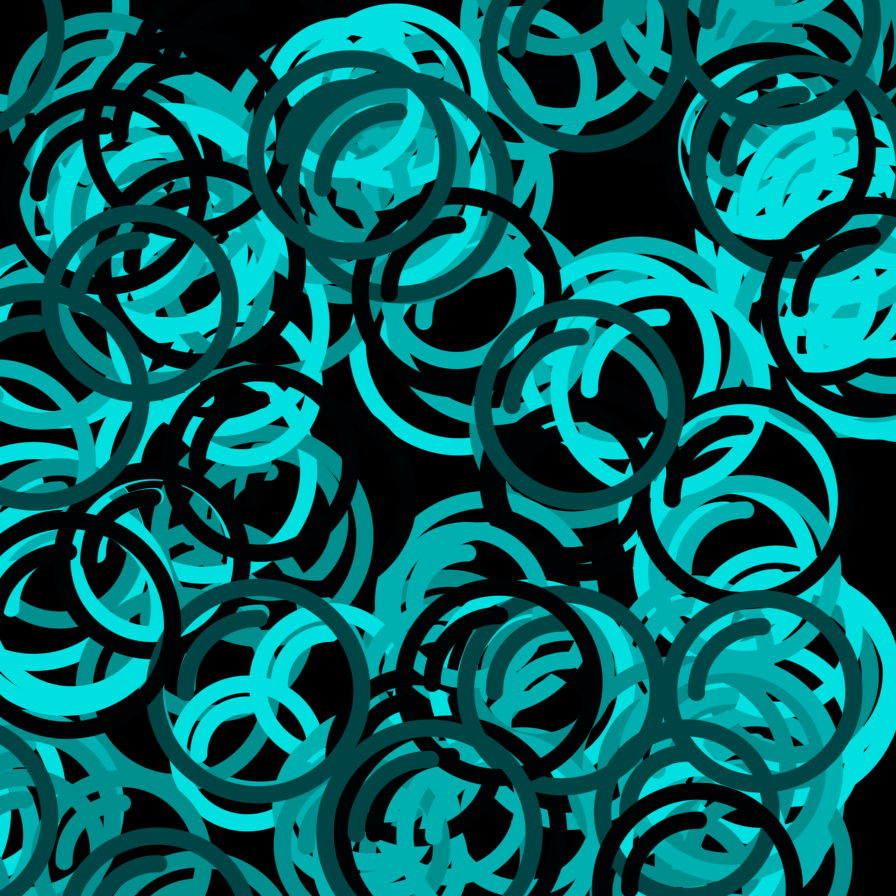
Write a three.js fragment shader that draws this pattern.

```glsl
// Heaps of thin cyan bubbles, each a ring with a highlight arc, overlaid by dark and black ones.
#define UNDER_COUNT 130
#define TOP_COUNT 28
#define STROKE 0.0192
#define EDGE 0.0010
#define RADIUS_MIN 0.076
#define RADIUS_MAX 0.121
#define SPREAD 0.095
#define JITTER 0.20
#define GLINT_RADIUS 0.70
#define GLINT_HALF_ANGLE 0.80
#define DARK_SHARE 0.37
#define SEED 3.0

varying vec2 vUv;

const vec3 CYAN = vec3(0.0, 1.0, 1.0);
const float BRIGHT = 0.88;
const float MEDIUM = 0.69;
const float DEEP = 0.56;
const float DARK = 0.27;
const float BLACK = 0.012;

float hash(float n, float salt) {
  vec2 p = fract(vec2(n + SEED, salt + 0.37) * vec2(0.1031, 0.1137));
  p += dot(p, p.yx + 33.33);
  return fract((p.x + p.y) * p.x * 17.17);
}

vec2 hash2(float n, float salt) {
  return vec2(hash(n, salt), hash(n, salt + 5.0));
}

// Round-ended arc, centred on the upper-left direction.
float arcDistance(vec2 p, float radius, float halfAngle) {
  vec2 q = vec2(p.x + p.y, p.y - p.x) * 0.70710678;
  q.x = abs(q.x);
  vec2 tip = vec2(sin(halfAngle), cos(halfAngle));
  float onArc = abs(length(q) - radius);
  return tip.y * q.x > tip.x * q.y ? length(q - tip * radius) : onArc;
}

// Coverage of a ring outline together with its highlight.
float bubble(vec2 p, float radius) {
  float ring = abs(length(p) - radius);
  float glint = arcDistance(p, radius * GLINT_RADIUS, GLINT_HALF_ANGLE);
  float d = min(ring, glint) - 0.5 * STROKE;
  return 1.0 - smoothstep(-EDGE, EDGE, d);
}

// Even sequence with jitter, reaching slightly past the canvas.
vec2 topCentre(float i) {
  vec2 even = fract(0.5 + (i + SEED) * vec2(0.7549, 0.5698));
  return mix(vec2(-0.03), vec2(1.03), even) + (hash2(i, 11.0) - 0.5) * JITTER;
}

float underTone(float pick) {
  if (pick < 0.10) return BLACK;
  if (pick < 0.37) return DEEP;
  return pick < 0.66 ? MEDIUM : BRIGHT;
}

void main() {
  float tone = 0.0;

  // Bright bubbles gather around the places of the top ones.
  for (int i = 0; i < UNDER_COUNT; i++) {
    float id = float(i);
    float host = floor(hash(id, 23.0) * float(TOP_COUNT));
    float angle = 6.2831853 * hash(id, 31.0);
    float reach = SPREAD * sqrt(hash(id, 43.0));
    vec2 centre = topCentre(host) + reach * vec2(cos(angle), sin(angle));
    float radius = mix(RADIUS_MIN, RADIUS_MAX, hash(id, 53.0));
    tone = mix(tone, underTone(hash(id, 61.0)), bubble(vUv - centre, radius));
  }

  // Larger dark and black bubbles lie over them.
  for (int i = 0; i < TOP_COUNT; i++) {
    float id = float(i);
    float radius = mix(RADIUS_MIN, RADIUS_MAX, 0.4 + 0.6 * hash(id, 71.0));
    float shade = hash(id, 83.0) < DARK_SHARE ? DARK : BLACK;
    tone = mix(tone, shade, bubble(vUv - topCentre(id), radius));
  }

  gl_FragColor = vec4(CYAN * tone, 1.0);
}
```
